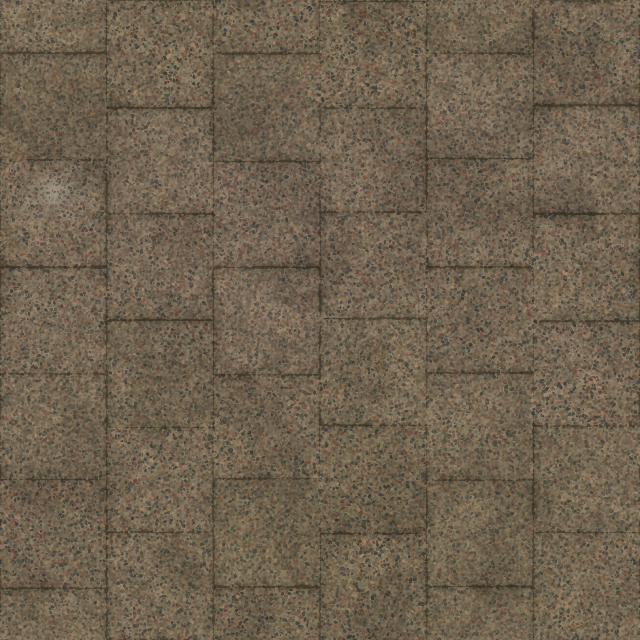
Reproduce this texture procedurally as a Shadertoy shader.

```glsl
#define COLUMNS 6.0
#define ROWS 6.0
#define STONES 164.0
#define JOINT_WIDTH 0.010
#define JOINT_JITTER 0.03
#define GRIME_REACH 0.035
#define CEMENT vec3(0.488, 0.437, 0.355)
#define SLATE vec3(0.255, 0.260, 0.240)
#define RUST vec3(0.425, 0.300, 0.235)
#define SAND vec3(0.560, 0.455, 0.340)
#define GRIME vec3(0.200, 0.175, 0.125)
#define CHALK vec3(0.640, 0.600, 0.530)

vec3 hash3(vec2 p) {
    vec3 q = fract(p.xyx * vec3(0.1031, 0.1030, 0.0973));
    q += dot(q, q.yxz + 33.33);
    return fract((q.xxy + q.yzz) * q.zyx);
}

// Smooth cellular noise that wraps on the canvas
float softCells(vec2 uv, float count) {
    vec2 cell = floor(uv * count), local = fract(uv * count);
    float total = 0.0, weights = 0.0;
    for (int i = 0; i < 9; i++) {
        vec2 offset = vec2(i % 3, i / 3) - 1.0;
        vec3 rnd = hash3(mod(cell + offset, count) + count);
        vec2 r = offset + rnd.xy - local;
        float w = exp(-6.0 * dot(r, r));
        total += w * rnd.z;
        weights += w;
    }
    return total / weights;
}

// Stretched angular pebbles: colour in rgb, coverage in a
vec4 pebbles(vec2 uv) {
    vec2 cell = floor(uv * STONES), local = fract(uv * STONES), id = cell;
    float nearest = 9.0, second = 9.0;
    for (int i = 0; i < 9; i++) {
        vec2 offset = vec2(i % 3, i / 3) - 1.0;
        vec2 key = mod(cell + offset, STONES);
        vec3 rnd = hash3(key);
        vec2 r = offset + rnd.xy - local;
        float c = cos(6.283 * rnd.z), s = sin(6.283 * rnd.z);
        r = mat2(c, s, -s, c) * r * vec2(0.8, 1.2);
        float d = mix(length(r), abs(r.x) + abs(r.y), 0.35);
        if (d < nearest) { second = nearest; nearest = d; id = key; }
        else second = min(second, d);
    }
    vec3 rnd = hash3(id + 191.0);
    float inside = min(mix(0.15, 0.68, rnd.x) - nearest, 0.5 * (second - nearest) - 0.04);
    float aa = 0.6 * STONES / iResolution.y;
    vec3 tone = rnd.y < 0.33 ? SLATE : rnd.y < 0.62 ? RUST : rnd.y < 0.72 ? SAND : CEMENT * 0.9;
    return vec4(tone * mix(0.85, 1.15, rnd.z), smoothstep(-aa, aa, inside));
}

// Dark core plus a soft band of dirt
float joint(float dist, float strength, float px) {
    float width = JOINT_WIDTH * mix(0.4, 1.3, strength);
    float core = 1.0 - smoothstep(width - 0.6 * px, width + 0.6 * px, dist);
    float halo = exp(-dist / GRIME_REACH) * strength;
    return max(core * mix(0.5, 0.8, strength), 0.5 * halo);
}

void mainImage(out vec4 fragColor, in vec2 fragCoord) {
    vec2 uv = fragCoord / iResolution.xy;
    vec2 grid = uv * vec2(COLUMNS, ROWS);
    float px = ROWS / iResolution.y;
    float blotch = softCells(uv, 13.0);
    float mottle = softCells(uv, 46.0);
    float grain = softCells(uv, 300.0);

    // Slab layout: every other column slides by half a slab
    float column = floor(grid.x);
    float y = grid.y + 0.5 * (1.0 - mod(column, 2.0));
    float edge = floor(y + 0.5);
    vec3 edgeRnd = hash3(vec2(column, mod(edge, ROWS)) + 17.0);
    float dy = y - edge - (edgeRnd.x - 0.5) * JOINT_JITTER;
    float row = mod(edge - step(dy, 0.0), ROWS);
    float side = floor(grid.x + 0.5);
    float sideRnd = hash3(vec2(mod(side, COLUMNS), row) + 61.0).x;
    vec3 slab = hash3(vec2(column, row) + 5.0);

    // Cement, tinted slab by slab; upper right rosier, lower left browner
    float rosy = 0.5 + 0.35 * sin(6.283 * (uv.y - 0.4)) * sin(3.1416 * uv.x) + 0.4 * (slab.y - 0.5);
    vec3 color = CEMENT * mix(0.97, 1.03, slab.x);
    color *= mix(vec3(0.98, 0.985, 0.94), vec3(1.01, 0.99, 1.03), rosy);
    color *= 1.0 + 0.14 * (mottle - 0.5) + 0.34 * (grain - 0.5);

    // One chalky stain, broken up by the mottling
    vec2 toStain = uv - vec2(0.085, 0.7);
    float stain = exp(-dot(toStain, toStain) / 0.0012) * (0.5 + 0.7 * mottle);
    color = mix(color, CHALK, min(stain, 1.0));

    // Exposed pebbles, partly covered by silt
    vec4 stone = pebbles(uv);
    stone.rgb *= 1.0 + 0.2 * (grain - 0.5);
    float exposure = mix(0.62, 0.86, slab.z) * mix(0.85, 1.1, mottle);
    color = mix(color, stone.rgb, stone.a * exposure * (1.0 - 0.35 * min(stain, 1.0)));

    // Broad grime and ragged joints
    color *= 1.0 - 0.1 * smoothstep(0.45, 0.9, blotch) * (1.0 - min(stain, 1.0));
    float ragged = (mottle - 0.5) * 0.012 + (grain - 0.5) * 0.014;
    float across = joint(max(abs(dy) + ragged, 0.0), edgeRnd.y, px);
    float along = joint(max(abs(grid.x - side) + ragged, 0.0), 0.7 * sideRnd, px);
    float dirt = max(across, along) * mix(0.75, 1.1, blotch);
    color = mix(color, GRIME, clamp(dirt, 0.0, 1.0));

    fragColor = vec4(color, 1.0);
}
```
